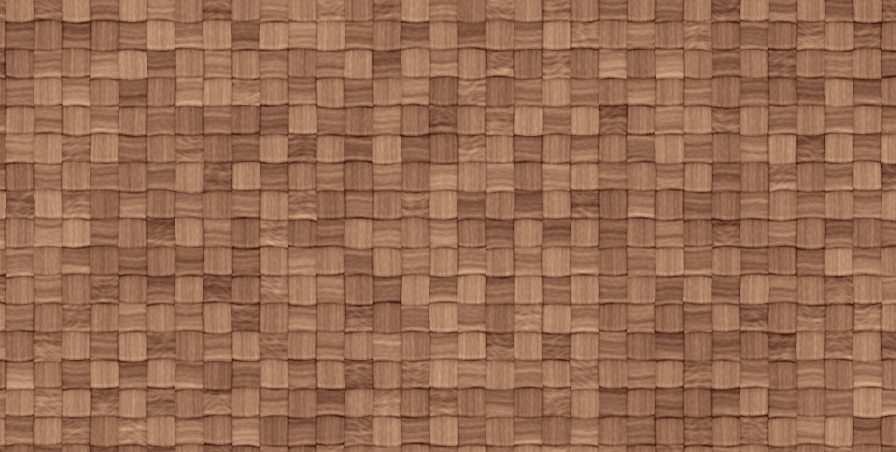
Write a Shadertoy shader that draws this texture.

```glsl
// Plain weave of flat brown straw: square cells alternate between upright and
// level strands. Each cell gets its own tone, fibres from layered sines, and
// some a cellular wrinkle; bowed strand ends carry a dark gap and a light lip.

#define ROWS 16.0                     // cells over the canvas height
#define OFFSET vec2(0.20, 0.24)       // first seam, in cells
#define DARK vec3(0.42, 0.25, 0.18)
#define LIGHT vec3(0.77, 0.60, 0.47)
#define BASE_TONE 0.57
#define CELL_VARIATION 0.40
#define FIBRE 0.085
#define WRINKLE 0.42
#define GRIT 0.20
#define SEAM_WIDTH 0.045
#define BOW 0.05                      // bulge of the strand ends

const float TAU = 6.2831853;

float hash(vec2 p) {
    vec3 q = fract(vec3(p.xyx) * vec3(0.1031, 0.1030, 0.0973));
    q += dot(q, q.yzx + 33.33);
    return fract((q.x + q.y) * q.z);
}

// Distance to the nearest scattered point
float cellular(vec2 p) {
    vec2 id = floor(p);
    float nearest = 2.0;
    for (int y = -1; y <= 1; y++)
    for (int x = -1; x <= 1; x++) {
        vec2 c = id + vec2(x, y);
        vec2 point = c + vec2(hash(c), hash(c + 57.3));
        nearest = min(nearest, distance(p, point));
    }
    return nearest;
}

// Streaks across a strand, different for every seed
float fibres(float x, float seed) {
    float sum = 0.0;
    for (int i = 1; i <= 4; i++) {
        float k = float(i);
        float phase = TAU * hash(vec2(seed * 91.0, k));
        sum += sin(TAU * x * (1.37 * k - 0.5) + phase) / sqrt(k);
    }
    return sum;
}

float ridge(float d, float width) {
    return exp(-d * d / (width * width));
}

bool isUpright(float column, float row) {
    return mod(column + row, 2.0) > 0.5;
}

// Height of a level seam: jittered, tilted and bowed out of the upright strand
float seamShift(float column, float seam, float x) {
    vec2 id = vec2(column, seam);
    float bulge = BOW * (4.0 * x * (1.0 - x) - 0.5);
    float jitter = 0.09 * (hash(id + 11.7) - 0.5);
    float tilt = 0.10 * (hash(id + 23.1) - 0.5) * (x - 0.5);
    return jitter + tilt + (isUpright(column, seam) ? -bulge : bulge);
}

float weaveTone(vec2 p) {
    // Locate the cell and its signed distance to the nearest level seam
    p.x += 0.015 * sin(p.y * 1.9 + 2.0 * sin(p.x * 0.7));
    float column = floor(p.x);
    float x = p.x - column;
    float seam = floor(p.y + 0.5);
    float d = p.y - seam - seamShift(column, seam, x);
    float row = d > 0.0 ? seam : seam - 1.0;
    float y = p.y - row;
    vec2 cell = vec2(column, row);
    float seed = hash(cell + 3.7);
    bool upright = isUpright(column, row);

    // Tone of the strand, with slow drift over the mat
    float tone = BASE_TONE + CELL_VARIATION * (seed - 0.5);
    tone += 0.035 * sin(p.x * 0.43 + 1.5 * sin(p.y * 0.31));

    if (upright) {
        tone += 0.06 + 0.7 * FIBRE * fibres(x * 1.4, seed);
        tone -= 0.10 * pow(abs(2.0 * y - 1.0), 3.0);
    } else {
        float bend = y + 0.03 * sin(x * 5.0 + seed * 40.0);
        tone += -0.05 + 1.3 * FIBRE * fibres(bend, seed);
        tone += 0.20 * hash(cell + 71.0) * ridge(y - 0.2, 0.12);
        tone -= 0.10 * pow(abs(2.0 * x - 1.0), 4.0);
        // A few level strands are crumpled
        float crumpled = step(0.74, hash(cell + 41.0));
        float folds = cellular(vec2(p.x * 2.6, p.y * 7.0 + sin(p.x * 4.0)));
        tone += crumpled * WRINKLE * (folds - 0.5);
    }
    vec2 grain = upright ? vec2(11.0, 5.0) : vec2(5.0, 11.0);
    tone += GRIT * (cellular(p * grain) - 0.48);

    // Strand ends: dark gap, soft shadow below it, light lip above it
    float wear = hash(vec2(column, seam) + 87.0);
    float fade = 0.75 + 0.25 * sin(x * 6.0 + wear * 30.0);
    tone -= (0.25 + 0.45 * wear) * fade * ridge(d, SEAM_WIDTH);
    tone -= 0.14 * step(d, 0.0) * exp(d * 9.0);
    tone += (0.08 + 0.16 * wear) * ridge(d - 0.11, 0.06);

    // Side seams: thin lines of uneven strength
    float side = floor(p.x + 0.5);
    float depth = hash(vec2(side, row) + 133.0);
    tone -= (0.10 + 0.38 * depth * depth) * ridge(p.x - side, 0.8 * SEAM_WIDTH);
    return tone;
}

void mainImage(out vec4 fragColor, in vec2 fragCoord) {
    // Average four samples to smooth the edges
    float tone = 0.0;
    for (int i = 0; i < 4; i++) {
        vec2 jitter = vec2(i % 2, i / 2) * 0.5 - 0.25;
        tone += 0.25 * weaveTone((fragCoord + jitter) / iResolution.y * ROWS - OFFSET);
    }
    fragColor = vec4(mix(DARK, LIGHT, clamp(tone, -0.4, 1.15)), 1.0);
}
```
